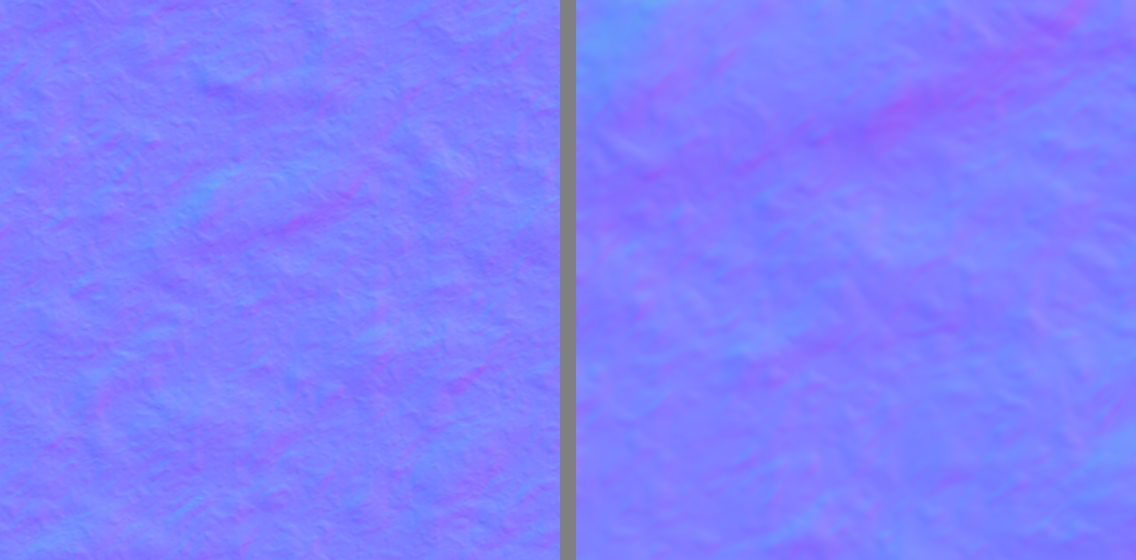
Left, the full canvas; right, a detail of the centre.
A Shadertoy shader for this texture map:

```glsl
const int   OCTAVES     = 5;
const vec2  BASE_CELLS  = vec2(5.0, 6.0);    // whole cells per tile, coarsest octave
const float SHEAR       = 2.0;               // whole cells of tilt, on every other octave
const float RELIEF      = 0.0105;            // height of the coarsest octave
const float PERSISTENCE = 0.48;              // height kept by each finer octave
const float SWELL       = 0.55;              // smooth rolling part beside the pillows
const float CREASE_SOFT = 0.010;             // rounding of the creases between pillows
const float WARP        = 0.012;             // bending of the pillows
const float SAMPLE_STEP = 0.0019;            // slope sampling distance
const vec2  OCTAVE_SHIFT = vec2(0.37, 0.71); // keeps octave lattices apart

// Integer hash to a gradient in -1..1
vec2 hashGradient(vec2 cell, int seed) {
    uvec2 v = uvec2(cell) + uvec2(uint(seed) * 977u, uint(seed) * 631u);
    v = v * 1664525u + 1013904223u;
    v.x += v.y * 1664525u;
    v.y += v.x * 1664525u;
    v ^= v >> 16u;
    v.x += v.y * 1664525u;
    v.y += v.x * 1664525u;
    v ^= v >> 16u;
    return vec2(v & 65535u) / 32767.5 - 1.0;
}

// Brings a cell of the sheared lattice back into the tile
vec2 wrapCell(vec2 cell, float scale, float tilt) {
    vec2 period = BASE_CELLS * scale;
    float turns = floor(cell.x / period.x);
    cell.x -= turns * period.x;
    cell.y += turns * tilt * scale;
    return vec2(cell.x, mod(cell.y, period.y));
}

// Tiling gradient noise; odd seeds use the tilted lattice
float tileNoise(vec2 p, float scale, int seed) {
    float tilt = SHEAR * float(seed % 2);
    vec2 q = scale * vec2(BASE_CELLS.x * p.x, BASE_CELLS.y * p.y - tilt * p.x);
    q += OCTAVE_SHIFT * float(seed);
    vec2 cell = floor(q);
    vec2 f = q - cell;
    vec2 w = f * f * f * (f * (f * 6.0 - 15.0) + 10.0);
    float sum = 0.0;
    for (int k = 0; k < 4; k++) {
        vec2 corner = vec2(k % 2, k / 2);
        vec2 weight = mix(1.0 - w, w, corner);
        vec2 gradient = hashGradient(wrapCell(cell + corner, scale, tilt), seed);
        sum += weight.x * weight.y * dot(gradient, f - corner);
    }
    return sum;
}

// Soft pillows with creases, summed over octaves
float height(vec2 p) {
    p += WARP * vec2(tileNoise(p, 2.0, 11), tileNoise(p, 2.0, 12));
    float sum = 0.0, amplitude = RELIEF, scale = 1.0;
    for (int i = 0; i < OCTAVES; i++) {
        float n = tileNoise(p, scale, i + 1);
        sum += amplitude * (SWELL * n + sqrt(n * n + CREASE_SOFT));
        amplitude *= PERSISTENCE;
        scale *= 2.0;
    }
    return sum;
}

void mainImage(out vec4 fragColor, in vec2 fragCoord) {
    vec2 uv = fragCoord / iResolution.xy;
    vec2 dx = vec2(SAMPLE_STEP, 0.0);
    vec2 dy = dx.yx;

    // Slope by central differences, then the encoded normal
    vec2 slope = vec2(height(uv + dx) - height(uv - dx),
                      height(uv + dy) - height(uv - dy)) / (2.0 * SAMPLE_STEP);
    vec3 normal = normalize(vec3(-slope, 1.0));
    fragColor = vec4(normal * 0.5 + 0.5, 1.0);
}
```
